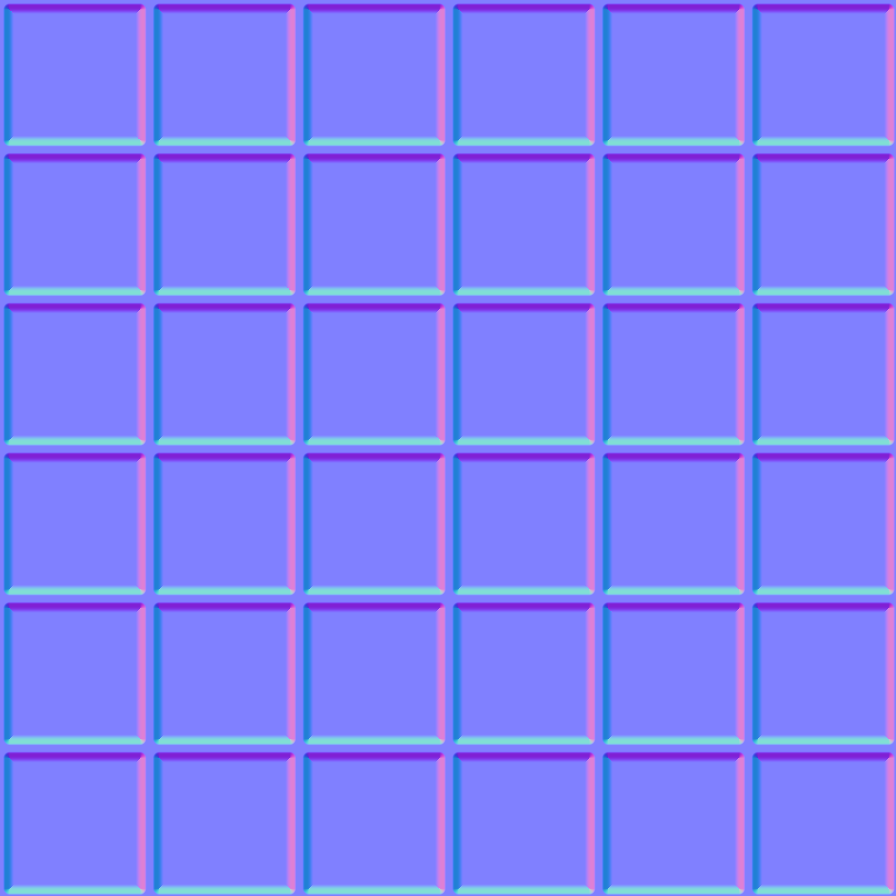
This texture map is drawn by a Shadertoy shader. Its source:

```glsl
// Tangent-space normal map of a square tile grid with soft rounded bevels.

const float PITCH         = 0.16706; // tile spacing, in canvas units
const float HALF_TILE     = 0.0797;  // half the width of a tile
const float CORNER_RADIUS = 0.0070;
const float EDGE_START    = -0.0008; // inset where the bevel begins
const float EDGE_FULL     = 0.0026;  // inset where it becomes steepest
const float FADE_START    = 0.0042;  // inset where it starts to level out
const float FADE_END      = 0.0125;  // inset where the face is flat
const float BEVEL_SLOPE   = 1.12;

// Outward direction (xy) and signed distance (z) of a rounded square.
vec3 roundedSquare(vec2 p, float halfSize, float radius) {
    vec2 q = abs(p) - halfSize + radius;
    vec2 outer = max(q, 0.0);
    float reach = length(outer);
    float dist = reach + min(max(q.x, q.y), 0.0) - radius;

    // Corners point radially; the interior points to its nearest side.
    vec2 side = q.x > q.y ? vec2(1.0, 0.0) : vec2(0.0, 1.0);
    vec2 dir = reach > 0.0 ? outer / reach : side;
    return vec3(dir * sign(p), dist);
}

// Steepness of the bevel at a given distance inside the tile edge.
float bevelSlope(float inset) {
    float rise = smoothstep(EDGE_START, EDGE_FULL, inset);
    float fade = 1.0 - smoothstep(FADE_START, FADE_END, inset);
    return BEVEL_SLOPE * rise * fade;
}

void mainImage(out vec4 fragColor, in vec2 fragCoord) {
    // Rows and columns are laid out from the upper-left corner.
    vec2 uv = fragCoord / iResolution.xy;
    uv.y = 1.0 - uv.y;
    vec2 local = (fract(uv / PITCH) - 0.5) * PITCH;

    // Y grows downward, so lower bevels tilt toward positive green.
    vec3 tile = roundedSquare(local, HALF_TILE, CORNER_RADIUS);
    vec3 normal = normalize(vec3(tile.xy * bevelSlope(-tile.z), 1.0));

    fragColor = vec4(normal * 0.5 + 0.5, 1.0);
}
```
